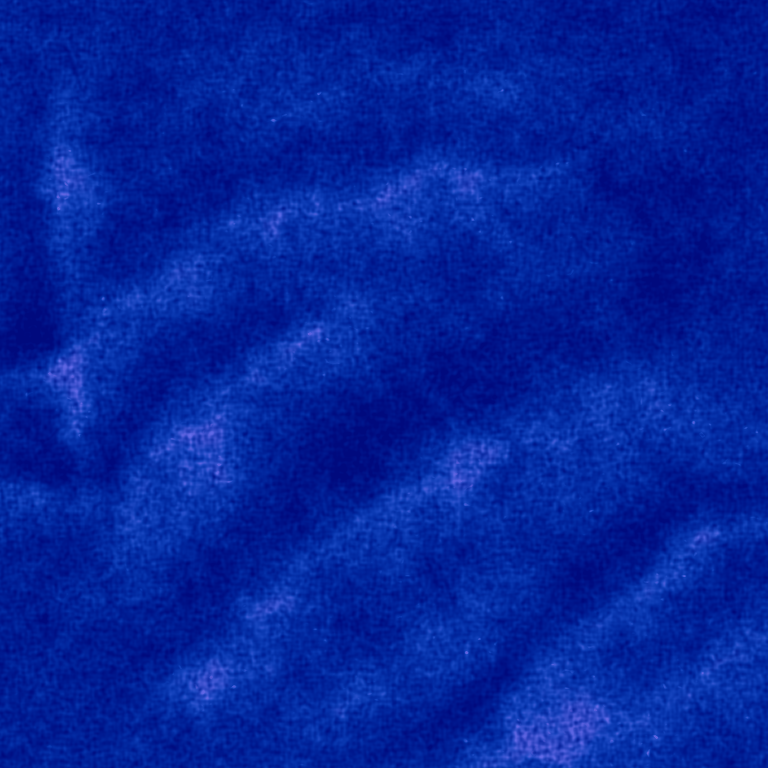
Give the GLSL for this texture, as a three.js fragment shader.

```glsl
varying vec2 vUv;

vec2 hashGradient(vec2 cell) {
  vec3 h = fract(cell.xyx * vec3(0.1031, 0.1030, 0.0973));
  h += dot(h, h.yzx + 33.33);
  return fract((h.xx + h.yz) * h.zy) * 2.0 - 1.0;
}

float gradientNoise(vec2 p) {
  vec2 i = floor(p), f = fract(p);
  vec2 w = f * f * f * (f * (f * 6.0 - 15.0) + 10.0);
  vec2 e = vec2(0.0, 1.0);
  float low = mix(dot(hashGradient(i), f), dot(hashGradient(i + e.yx), f - e.yx), w.x);
  float high = mix(dot(hashGradient(i + e), f - e), dot(hashGradient(i + 1.0), f - 1.0), w.x);
  return mix(low, high, w.y);
}

float fbm(vec2 p) {
  float sum = 0.0, amplitude = 1.0;
  for (int octave = 0; octave < 4; octave++) {
    sum += amplitude * gradientNoise(p);
    p = mat2(1.6, 1.2, -1.2, 1.6) * p + 17.3;
    amplitude *= 0.6;
  }
  return sum;
}

// Bowed crest from a to b: steep with a trough on its left, a long slope on its right
float fold(vec2 p, vec2 a, vec2 b, float bow, float width) {
  vec2 along = b - a;
  float len = length(along);
  float u = dot(p - a, along) / (len * len);
  float c = clamp(u, 0.0, 1.0);
  float v = dot(p - a, vec2(-along.y, along.x)) / len - bow * 4.0 * c * (1.0 - c);
  float side = v / (width * mix(2.5, 0.9, smoothstep(-0.01, 0.01, v)));
  float crest = (v / width + 0.15) / 0.55;
  float trough = (v / width - 2.3) / 1.3;
  float ends = smoothstep(-0.12, 0.2, u) * (1.0 - smoothstep(0.7, 1.12, u));
  return ends * (0.75 * exp(-side * side) + 0.28 * exp(-crest * crest) - 0.38 * exp(-trough * trough));
}

float drapery(vec2 p) {
  float folds = 0.60 * fold(p, vec2(0.19, 0.04), vec2(0.96, 0.54), 0.075, 0.040);
  folds += 0.58 * fold(p, vec2(0.12, 0.24), vec2(0.47, 0.63), 0.03, 0.036);
  folds += 0.46 * fold(p, vec2(0.07, 0.53), vec2(0.77, 0.77), 0.08, 0.028);
  folds += 0.56 * fold(p, vec2(0.66, 0.04), vec2(1.06, 0.33), 0.05, 0.028);
  folds += 0.36 * fold(p, vec2(0.38, 0.04), vec2(0.74, 0.27), 0.02, 0.030);
  folds += 0.48 * fold(p, vec2(0.52, -0.04), vec2(1.12, 0.24), -0.02, 0.038);
  folds += 0.44 * fold(p, vec2(0.10, 0.36), vec2(0.08, 0.96), 0.01, 0.020);
  folds += 0.46 * fold(p, vec2(-0.08, 0.46), vec2(0.17, 0.56), 0.01, 0.018);
  folds += 0.46 * fold(p, vec2(-0.08, 0.31), vec2(0.15, 0.37), 0.01, 0.018);
  folds += 0.26 * fold(p, vec2(0.25, 0.92), vec2(0.74, 0.86), 0.03, 0.045);
  return folds;
}

void main() {
  vec2 warp = vec2(fbm(vUv * 6.0 + 3.1), fbm(vUv * 6.0 + 41.7));
  vec2 p = vUv + 0.036 * warp;

  // Broad light broken into patches, with a darker upper right
  float patches = fbm(p * 10.0 + 23.0);
  float tone = 0.25 + drapery(p) * (1.0 + 0.7 * patches);
  tone += 0.24 * fbm(p * 4.5 + 8.4) + 0.28 * patches + 0.24 * fbm(vUv * 30.0 + 71.0);
  tone -= 0.10 * smoothstep(0.55, 1.0, vUv.x) * smoothstep(0.45, 0.75, vUv.y);

  // Short fine creases slanting with the folds
  vec2 slant = mat2(0.8, -0.6, 0.6, 0.8) * p;
  float crease = 1.0 - smoothstep(0.0, 0.07, abs(gradientNoise(slant * vec2(5.0, 14.0) + 7.0)));
  tone -= 0.14 * crease * smoothstep(0.0, 0.3, gradientNoise(p * 7.0 + 50.0));

  // Worn patches on the crests
  float worn = smoothstep(0.72, 1.20, tone + 0.35 * fbm(vUv * 18.0 + 5.0));

  // Woven grain, stronger where light catches it
  float weave = gradientNoise(vUv * vec2(65.0, 175.0)) + gradientNoise(vUv * vec2(175.0, 70.0) + 60.0);
  float speckle = gradientNoise(vUv * 160.0 + 90.0);
  float grain = weave + 1.1 * speckle;
  tone += (0.25 + 0.30 * clamp(tone, 0.0, 1.0)) * grain;

  // Sparse bright fibres, clustered
  float fibre = gradientNoise(vUv * vec2(100.0, 130.0) + 130.0);
  float cluster = smoothstep(-0.1, 0.35, patches);
  tone += 0.8 * smoothstep(0.28, 0.55, fibre) * smoothstep(0.15, 0.8, tone) * cluster;

  // Ultramarine ramp with violet sheen
  float light = clamp(tone, -0.15, 1.5);
  float lit = max(light, 0.0);
  vec3 blue = vec3(0.11 * lit * lit * lit, 0.07 + 0.21 * light, 0.53 + 0.23 * light);
  vec3 violet = vec3(0.22, 0.27, 0.76) + 0.17 * grain;
  gl_FragColor = vec4(mix(blue, violet, 0.55 * worn), 1.0);
}
```
